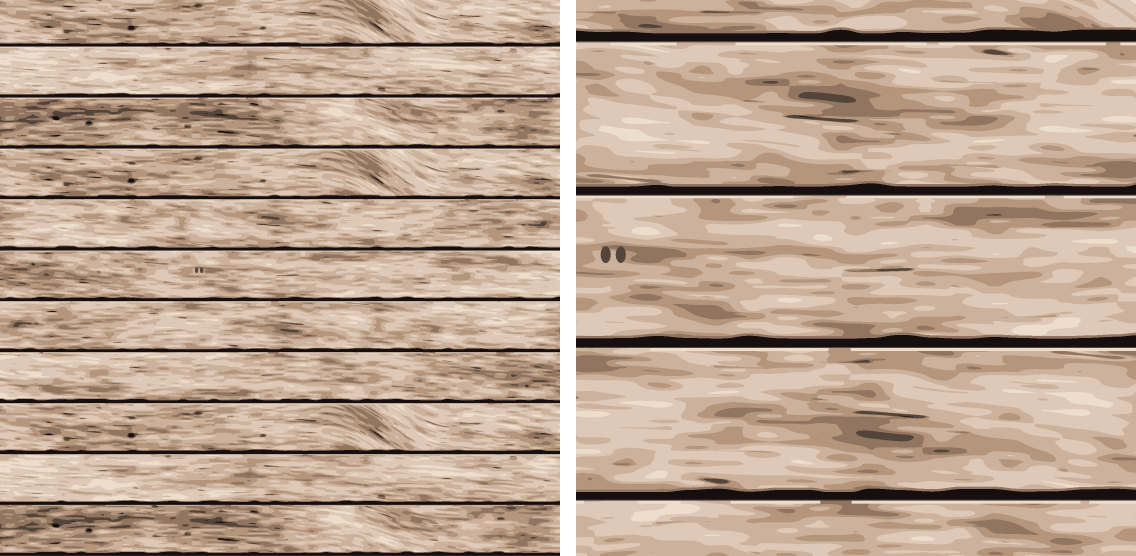
Left, the full canvas; right, a detail of the centre.
Write a WebGL 1 fragment shader that draws this texture.

```glsl
precision highp float;
uniform vec2 u_resolution;

const float BOARD_HEIGHT = 0.0916;
const float BOTTOM_GAP = 0.003;
const float TOP_ROW = 10.0;

const vec3 PALE = vec3(0.93, 0.87, 0.80);
const vec3 CREAM = vec3(0.87, 0.79, 0.72);
const vec3 TAN = vec3(0.80, 0.70, 0.61);
const vec3 BROWN = vec3(0.71, 0.59, 0.49);
const vec3 UMBER = vec3(0.57, 0.46, 0.38);
const vec3 BARK = vec3(0.33, 0.27, 0.23);
const vec3 BLACK = vec3(0.09, 0.06, 0.06);

float hash(vec2 p) {
  return fract(sin(dot(p, vec2(127.1, 311.7))) * 43758.5453);
}

float noise(vec2 p) {
  vec2 i = floor(p);
  vec2 f = fract(p);
  f = f * f * (3.0 - 2.0 * f);
  return mix(mix(hash(i), hash(i + vec2(1.0, 0.0)), f.x),
             mix(hash(i + vec2(0.0, 1.0)), hash(i + 1.0), f.x), f.y);
}

float signedNoise(vec2 p) {
  return noise(p) - 0.5;
}

float bump(float x, float center, float width) {
  float d = (x - center) / width;
  return exp(-d * d);
}

// Flat colour bands, from light to dark
vec3 woodColor(float tone) {
  vec3 c = mix(PALE, CREAM, step(-1.75, tone));
  c = mix(c, TAN, step(-0.5, tone));
  c = mix(c, BROWN, step(0.4, tone));
  c = mix(c, UMBER, step(1.2, tone));
  c = mix(c, BARK, step(2.15, tone));
  return mix(c, BLACK, step(3.2, tone));
}

// Broad shading along each kind of board
float boardTone(float kind, float x) {
  if (kind < 0.5) return 0.15 + 0.9 * (0.45 - x) - 0.6 * bump(x, 0.72, 0.07) + 0.5 * bump(x, 1.0, 0.1);
  if (kind < 1.5) return -0.4 + 1.0 * (x - 0.5) + 0.3 * bump(x, 0.45, 0.08);
  if (kind < 2.5) return 0.75 + 1.0 * (0.4 - x) - 1.2 * bump(x, 0.61, 0.06) + 0.5 * bump(x, 0.9, 0.15);
  if (kind < 4.5) return -0.35 + 0.7 * bump(x, 0.5, 0.07) + 0.3 * bump(x, 0.95, 0.1);
  return -0.3 + 0.8 * bump(x, 0.0, 0.28) + 0.25 * bump(x, 0.65, 0.1);
}

// Sloping grain, with a steep sweep on some boards
float grainBend(float kind, float x) {
  float sweep = kind < 0.5 ? 0.09 : (kind > 1.5 && kind < 2.5 ? 0.04 : 0.0);
  return 0.035 * x + 0.006 * sin(7.0 * x + kind) + sweep * smoothstep(0.58, 0.8, x);
}

float grainTone(vec2 p, float kind) {
  vec2 g = vec2(p.x, p.y + grainBend(kind, p.x)) + kind * vec2(3.7, 1.3);
  g.y += 0.004 * signedNoise(g * vec2(25.0, 70.0));
  float tone = boardTone(kind, p.x);
  tone += 1.4 * signedNoise(g * vec2(6.0, 22.0));
  tone += 1.9 * signedNoise(g * vec2(9.0, 70.0));
  tone += 1.8 * signedNoise(g * vec2(24.0, 130.0) + 17.0);
  tone += 2.4 * signedNoise(g * vec2(48.0, 270.0) + 41.0);
  // Short dark cracks
  float crack = noise(g * vec2(34.0, 230.0) + 83.0);
  return tone + 2.2 * smoothstep(0.86, 0.95, crack);
}

float spot(vec2 p, vec2 center, vec2 radius) {
  return 1.0 - step(1.0, length((p - center) / radius));
}

// Dark gap, worn edge below it, and a pale bevel on the next board
vec3 addEdges(vec3 color, float across, float x, float row) {
  float above = across;
  float below = 1.0 - across;
  float chip = noise(vec2(x * 55.0, row * 7.3));
  float halfGap = 0.024 + 0.006 * hash(vec2(row, 5.0));
  float worn = halfGap + 0.024 * smoothstep(0.35, 0.95, chip);
  color = mix(color, PALE, step(below, 0.052) * step(0.3, chip));
  color = mix(color, BARK, step(below, halfGap + 0.007));
  color = mix(color, UMBER, step(above, worn + 0.016));
  return mix(color, BLACK, max(step(above, worn), step(below, halfGap)));
}

vec3 planks(vec2 uv) {
  float h = (uv.y - BOTTOM_GAP) / BOARD_HEIGHT;
  float row = TOP_ROW - floor(h);
  float across = fract(h);

  // Eight-board cycle: one board recurs and two are turned around
  float kind = mod(row, 8.0);
  vec2 p = vec2(uv.x, across);
  if (kind > 5.5) {
    p = 1.0 - p;
    kind -= 2.0;
  }
  if (abs(kind - 3.0) < 0.5) kind = 0.0;

  p.y *= BOARD_HEIGHT;
  vec3 color = woodColor(grainTone(p, kind));

  // Pair of nail holes on the middle board
  if (abs(row - 5.0) < 0.5) {
    float holes = spot(p, vec2(0.351, 0.053), vec2(0.003, 0.005));
    holes = max(holes, spot(p, vec2(0.360, 0.053), vec2(0.003, 0.005)));
    color = mix(color, BARK, holes);
  }
  return addEdges(color, across, uv.x, row);
}

void main() {
  // Average a 3 by 3 grid of samples to smooth the edges
  vec3 sum = vec3(0.0);
  for (int i = 0; i < 3; i++) {
    for (int j = 0; j < 3; j++) {
      vec2 offset = (vec2(float(i), float(j)) - 1.0) / 3.0;
      sum += planks((gl_FragCoord.xy + offset) / u_resolution);
    }
  }
  gl_FragColor = vec4(sum / 9.0, 1.0);
}
```
